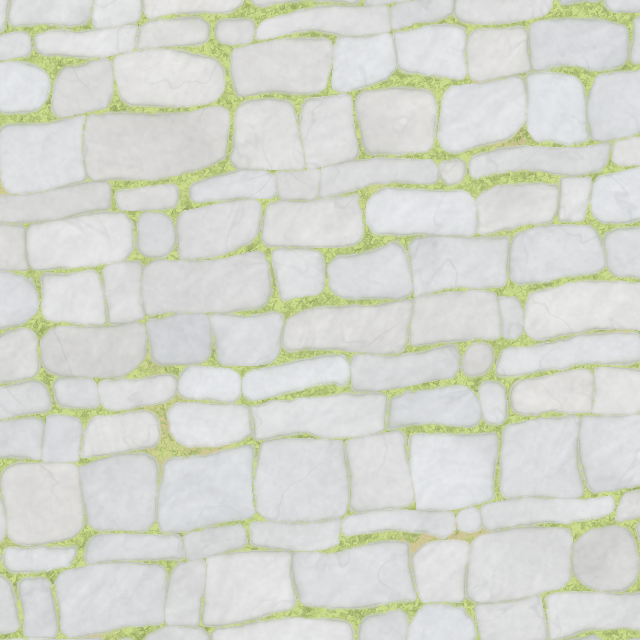
Write a WebGL 2 fragment shader that draws this texture.

```glsl
#version 300 es
precision highp float;
// Pale, tilted courses of rough stone blocks with patchy mossy joints.
uniform vec2 u_resolution;
out vec4 fragColor;

#define ROW_HEIGHT 0.079
#define BLOCK_WIDTH 0.132
#define TILT 0.085
#define JOINT 0.0195
#define ROUNDING 0.028
#define MOSS_SCALE 175.0
#define RELIEF 0.06
#define STONE vec3(0.870, 0.873, 0.874)
#define SHADE vec3(0.68, 0.70, 0.63)
#define MOSS_LIGHT vec3(0.80, 0.86, 0.56)
#define MOSS_DARK vec3(0.57, 0.63, 0.38)
#define SOIL vec3(0.82, 0.75, 0.61)

vec4 hash4(vec2 p) {
  vec4 q = fract(p.xyxy * vec4(0.1031, 0.1030, 0.0973, 0.1099) + 0.17);
  q += dot(q, q.wzxy + 33.33);
  return fract((q.xxyz + q.yzzw) * q.zywx);
}

// Layered sines, each layer bent by the one before it; about -1 to 1.
float waves(vec2 p) {
  float sum = 0.0, amp = 0.5;
  for (int i = 0; i < 5; i++) {
    p = mat2(0.8, 0.6, -0.6, 0.8) * (p * 1.8 + 0.7 * sin(p.yx * 1.1 + 2.0));
    sum += amp * (sin(p.x) + sin(p.y));
    amp *= 0.58;
  }
  return sum * 0.6;
}

// Cellular noise: x is the distance to the nearest seed, y its random tint.
vec2 cellular(vec2 p) {
  vec2 base = floor(p), best = vec2(9.0, 0.0);
  for (int j = -1; j <= 1; j++)
    for (int i = -1; i <= 1; i++) {
      vec2 cell = base + vec2(i, j);
      vec4 h = hash4(cell);
      float dist = length(cell + h.xy - p);
      if (dist < best.x) best = vec2(dist, h.z);
    }
  return best;
}

float rowEdge(float row) {
  return (row + 0.75 * (hash4(vec2(row, 71.0)).x - 0.5)) * ROW_HEIGHT;
}

float blockEdge(float col, float row) {
  float shift = hash4(vec2(row, 19.0)).y;
  return (col + shift + 0.85 * (hash4(vec2(col, row)).w - 0.5)) * BLOCK_WIDTH;
}

// Signed distance to the stone that owns p; openness widens its joints.
float stoneDistance(vec2 p, float openness, out vec2 id) {
  float row = floor(p.y / ROW_HEIGHT);
  if (p.y < rowEdge(row)) row -= 1.0;
  else if (p.y >= rowEdge(row + 1.0)) row += 1.0;

  float col = floor(p.x / BLOCK_WIDTH - hash4(vec2(row, 19.0)).y);
  if (p.x < blockEdge(col, row)) col -= 1.0;
  else if (p.x >= blockEdge(col + 1.0, row)) col += 1.0;
  id = vec2(col, row);

  vec2 lo = vec2(blockEdge(col, row), rowEdge(row));
  vec2 hi = vec2(blockEdge(col + 1.0, row), rowEdge(row + 1.0));
  vec2 t = (p - lo) / (hi - lo);

  // Each side has its own inset that changes along its length.
  vec4 inset = mix(hash4(id + 137.0), hash4(id + 259.0), t.yyxx);
  inset = 0.0006 + JOINT * openness * inset * inset * vec4(0.6, 0.6, 1.0, 1.0);
  lo += inset.xz;
  hi -= inset.yw;

  vec2 size = 0.5 * (hi - lo);
  float radius = ROUNDING * (0.3 + hash4(id + 51.0).x) * (0.35 + 0.65 * openness);
  radius = min(radius, 0.8 * min(size.x, size.y));
  vec2 q = abs(p - 0.5 * (lo + hi)) - size + radius;
  return length(max(q, 0.0)) + min(max(q.x, q.y), 0.0) - radius;
}

void main() {
  vec2 uv = gl_FragCoord.xy / min(u_resolution.x, u_resolution.y);
  float pixel = 1.0 / min(u_resolution.x, u_resolution.y);

  // Tilted courses with wandering joints that open only in places
  vec2 p = uv + 5.0;
  p = vec2(p.x + 0.3 * TILT * p.y, p.y - TILT * p.x);
  p += 0.005 * vec2(sin(p.y * 37.0 + 2.0 * sin(p.x * 13.0)),
                    sin(p.x * 29.0 + 2.0 * sin(p.y * 11.0)));
  float openness = 0.1 + 0.9 * smoothstep(-0.65, 0.25, waves(uv * 11.0));
  vec2 id;
  float d = stoneDistance(p, openness, id);
  d += 0.0016 * waves(uv * 34.0) + 0.0009 * waves(uv * 95.0 + 4.0);
  vec4 tint = hash4(id + 83.0);

  // Stone face: tone, stains, relief lit from the upper left, creases
  vec2 face = uv * 15.0 + tint.xy * 40.0;
  float height = waves(face);
  float slope = height - waves(face + vec2(-0.06, 0.08));
  float crease = 1.0 - smoothstep(0.0, 0.08, abs(waves(face * 0.8 + 9.0)));
  float stain = smoothstep(0.1, 0.9, waves(uv * 9.0 + tint.zw * 20.0));
  vec3 color = STONE + 0.045 * (tint.z - 0.45);
  color += 0.014 * (tint.w - 0.5) * vec3(1.0, 0.1, -1.3);
  color += RELIEF * clamp(slope, -0.7, 0.5) + 0.012 * height;
  color -= 0.035 * crease * smoothstep(-0.5, 0.5, height) + 0.035 * stain;
  color += 0.011 * waves(uv * 80.0) + 0.018 * (cellular(uv * 150.0).y - 0.5);

  // Grey seam and uneven rim around each stone
  float wear = smoothstep(-0.7, 0.6, waves(uv * 24.0 + 7.0));
  float rim = (0.2 + 0.42 * wear) * exp(-abs(d) / 0.002);
  rim += 0.16 * wear * exp(-abs(d + 0.002) / 0.006);
  color = mix(color, SHADE, rim);

  // Moss and bare soil in the open joints
  vec2 bend = 0.0025 * sin(uv.yx * 310.0 + 3.0 * sin(uv * 170.0));
  vec2 grain = cellular((uv + bend) * MOSS_SCALE);
  float tuft = waves(uv * 60.0 + 11.0);
  float lightness = 0.98 - 0.6 * grain.x + 0.65 * (grain.y - 0.5) + 0.25 * tuft;
  lightness *= mix(0.7, 1.0, smoothstep(0.001, 0.006, d));
  vec3 moss = mix(MOSS_DARK, MOSS_LIGHT, clamp(lightness, 0.0, 1.0));
  float soil = smoothstep(0.4, 0.8, waves(uv * 7.0 + 3.0)) * step(0.35, grain.y);
  moss = mix(moss, SOIL, 0.7 * soil);
  float ragged = d + 0.0025 * (grain.y - 0.5);
  float cover = smoothstep(-0.0006, 0.004 + pixel, ragged);
  fragColor = vec4(mix(color, moss, cover), 1.0);
}
```
